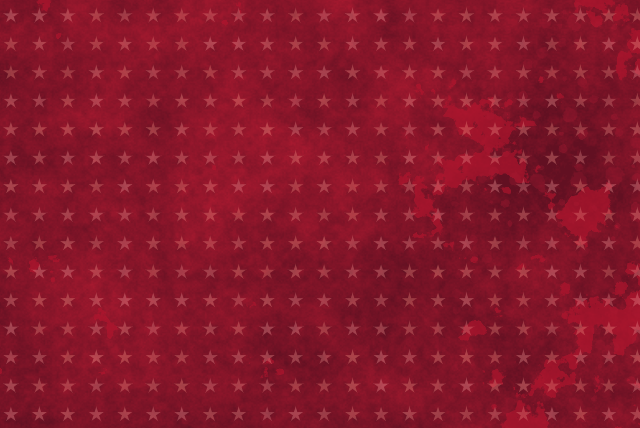
Reproduce this pattern procedurally as a WebGL 1 fragment shader.

```glsl
precision highp float;
// Rows of small pale stars over a worn, blotchy crimson ground.
uniform vec2 u_resolution;

float hash(vec2 p) {
  return fract(sin(dot(p, vec2(127.1, 311.7))) * 43758.5453);
}

float noise(vec2 p) {
  vec2 i = floor(p), f = fract(p);
  f = f * f * (3.0 - 2.0 * f);
  return mix(mix(hash(i), hash(i + vec2(1.0, 0.0)), f.x),
             mix(hash(i + vec2(0.0, 1.0)), hash(i + vec2(1.0, 1.0)), f.x), f.y);
}

float fbm(vec2 p) {
  float sum = 0.0, amp = 0.516;
  for (int i = 0; i < 5; i++) {
    sum += amp * noise(p);
    p = mat2(1.6, 1.2, -1.2, 1.6) * p + 7.3;
    amp *= 0.5;
  }
  return sum;
}

// Signed distance to the edge lines of a five-pointed star, one tip up.
float star(vec2 p, float radius) {
  float sector = 1.2566371;
  float a = abs(mod(atan(p.x, p.y) + 0.5 * sector, sector) - 0.5 * sector);
  return dot(length(p) * vec2(cos(a), sin(a)) - vec2(radius, 0.0), vec2(0.309, 0.951));
}

// One ragged round blot in some of the cells.
float blots(vec2 p) {
  vec2 id = floor(p);
  vec2 center = 0.3 + 0.4 * vec2(hash(id + 3.1), hash(id + 8.7));
  float radius = 0.1 + 0.18 * hash(id + 5.3);
  float d = length(fract(p) - center) - radius + 0.22 * (fbm(p * 5.0) - 0.5);
  return step(0.6, hash(id + 1.9)) * (1.0 - smoothstep(-0.03, 0.03, d));
}

vec3 ground(vec2 p) {
  // Cloudy tone, brighter at the left and sunken at the upper right
  float tone = 0.47 + 0.85 * (fbm(p * 3.2 + 4.0) - 0.5) + 0.75 * (fbm(p * 11.0) - 0.5);
  tone += 0.14 * (1.0 - smoothstep(0.0, 0.9, p.x));
  vec2 hollow = (p - vec2(1.34, 0.58)) / vec2(0.26, 0.45);
  tone -= 0.36 * exp(-dot(hollow, hollow));

  // Fine speckle and grain
  tone += 0.55 * (fbm(p * 60.0 + 31.0) - 0.5) + 0.2 * (noise(p * 260.0) - 0.5);
  vec3 color = mix(vec3(0.395, 0.065, 0.135), vec3(0.63, 0.095, 0.18), clamp(tone, -0.05, 1.1));

  // Brighter flecks, crowding toward the right edge
  float edge = smoothstep(0.75, 1.5, p.x);
  float fleck = 0.65 * fbm(p * 8.0 + 35.0) + 0.35 * fbm(p * 38.0);
  float limit = mix(0.72, 0.54, edge);
  float splatter = smoothstep(limit, limit + 0.025, fleck);
  color = mix(color, vec3(0.72, 0.08, 0.18), 0.6 * splatter);

  // Faint round blots
  float blot = max(blots(p * 13.0), blots(p * 24.0 + 11.0));
  return mix(color, vec3(0.68, 0.10, 0.20), blot * (0.08 + 0.45 * edge) * fbm(p * 6.0 + 2.0));
}

void main() {
  vec2 p = gl_FragCoord.xy / u_resolution.y;
  vec3 color = ground(p);

  // Square grid of stars, fifteen rows high
  vec2 grid = p * 15.03 + vec2(0.118, 0.025);
  float pixel = 15.03 / u_resolution.y;
  float d = star(fract(grid) - 0.5, 0.272);
  float cover = 1.0 - smoothstep(-0.6 * pixel, 0.6 * pixel, d);

  // Tint and fading differ a little from star to star
  vec2 id = floor(grid);
  vec3 tint = mix(vec3(1.0, 0.66, 0.66), vec3(1.0, 0.62, 0.54), hash(id));
  float opacity = 0.27 + 0.05 * hash(id + 17.0) + 0.1 * (fbm(p * 40.0) - 0.5);
  gl_FragColor = vec4(mix(color, tint, cover * opacity), 1.0);
}
```
